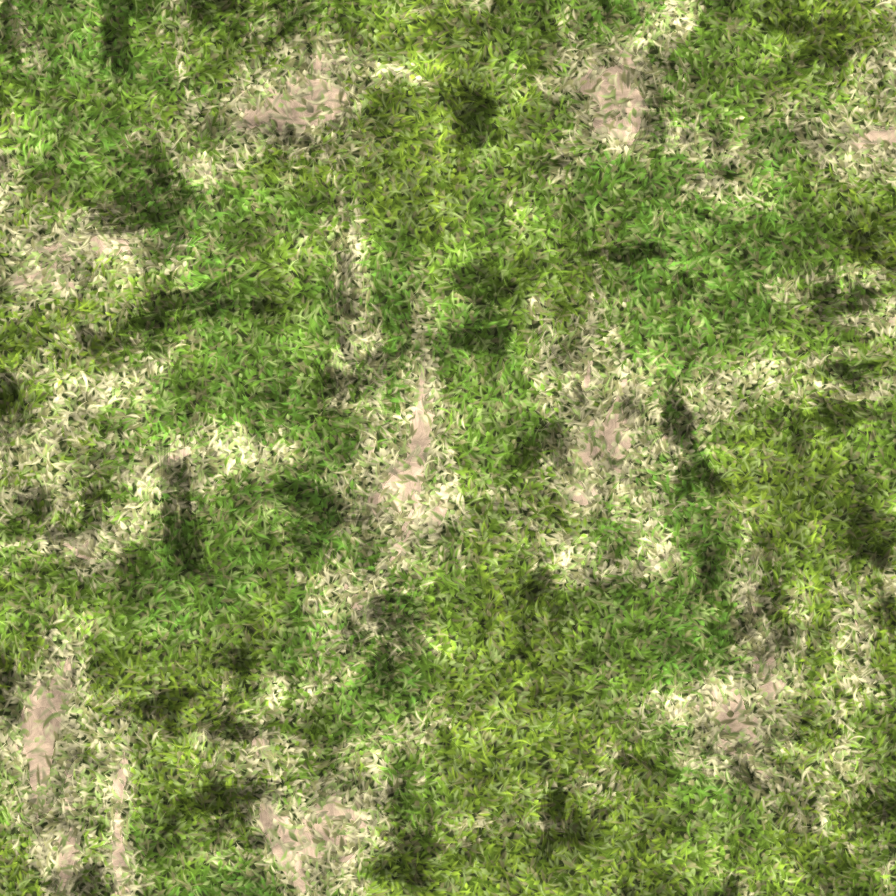
This texture is drawn by a Shadertoy shader. Its source:

```glsl
// Sunlit rough lawn from above: short tangled blades, dry straw and bare soil patches.

const int   LAYERS       = 11;
const float BLADE_CELLS  = 58.0;   // blade cells across the canvas in the lowest layer
const float LAYER_GROWTH = 3.0;    // extra cells per layer, so upper blades are finer
const float SOFTNESS     = 0.0026; // least edge width of a blade
const float PATCH_SCALE  = 7.0;
const float CLUMP_SCALE  = 27.0;
const float TUFT_SCALE   = 14.0;
const float SOIL_LEVEL   = 0.40;   // lower values bare more ground

const vec3 SHADOW      = vec3(0.22, 0.25, 0.14);
const vec3 SOIL        = vec3(0.79, 0.69, 0.58);
const vec3 GREEN_DARK  = vec3(0.31, 0.40, 0.14);
const vec3 GREEN_WARM  = vec3(0.62, 0.72, 0.25);
const vec3 GREEN_COOL  = vec3(0.46, 0.65, 0.26);
const vec3 GREEN_PALE  = vec3(0.57, 0.64, 0.37);
const vec3 OLIVE       = vec3(0.54, 0.53, 0.35);
const vec3 STRAW       = vec3(0.76, 0.73, 0.56);

vec4 hash4(vec2 p) {
    vec4 q = fract(p.xyxy * vec4(0.1031, 0.1030, 0.0973, 0.1099));
    q += dot(q, q.wzxy + 33.33);
    return fract((q.xxyz + q.yzzw) * q.zywx);
}

// Layered sines with a warp in every octave, about -0.8 to 0.8
float layeredSines(vec2 p) {
    float sum = 0.0, amp = 0.5;
    for (int i = 0; i < 6; i++) {
        p = mat2(0.8, 0.6, -0.6, 0.8) * p * 1.8 + 1.7;
        p += 0.9 * sin(p.yx * 0.7 + 0.9);
        sum += amp * sin(p.x) * sin(p.y);
        amp *= 0.64;
    }
    return sum;
}

// Cellular noise: distance to the nearest tuft and a random value for it
vec2 tufts(vec2 p) {
    vec2 cell = floor(p), nearest = vec2(9.0, 0.0);
    for (int y = -1; y <= 1; y++)
    for (int x = -1; x <= 1; x++) {
        vec2 id = cell + vec2(x, y);
        vec4 rnd = hash4(id + 71.0);
        float d = length(id + rnd.xy - p);
        if (d < nearest.x) nearest = vec2(d, rnd.z);
    }
    return nearest;
}

vec3 bladeColor(vec4 rnd, float dry, float warmth) {
    vec3 green = mix(GREEN_DARK, mix(GREEN_COOL, GREEN_WARM, warmth), rnd.x);
    float kind = 0.8 * rnd.y + 0.52 * dry;
    vec3 col = mix(green, GREEN_PALE, smoothstep(0.46, 0.56, kind));
    col = mix(col, OLIVE, smoothstep(0.66, 0.74, kind));
    col = mix(col, STRAW, smoothstep(0.84, 0.98, kind));
    return col * mix(0.88, 1.12, rnd.z);
}

// Lays one layer of scattered, bent and tapered blades over the colour below
vec3 addBlades(vec3 col, vec2 uv, float layer, float bare, float dry, float warmth) {
    float cells = BLADE_CELLS + LAYER_GROWTH * layer;
    float edge = cells * max(1.0 / iResolution.y, SOFTNESS);
    vec2 p = uv * cells + layer * vec2(0.37, 0.61);
    vec2 cell = floor(p);
    float light = mix(0.70, 1.09, layer / float(LAYERS - 1));
    for (int y = -1; y <= 1; y++)
    for (int x = -1; x <= 1; x++) {
        vec2 id = cell + vec2(x, y);
        vec4 place = hash4(id + layer * 19.0);
        vec4 look = hash4(id + layer * 19.0 + 207.0);
        vec2 root = (id + place.xy) / cells;
        float lean = 1.6 * sin(root.x * 19.0 + 2.0 * sin(root.y * 23.0)) + 1.3;
        float angle = lean + 2.8 * (place.z - 0.5);
        vec2 q = p - id - place.xy;
        q = vec2(cos(angle) * q.x + sin(angle) * q.y, cos(angle) * q.y - sin(angle) * q.x);
        float halfLength = mix(0.24, 0.76, place.w);
        float halfWidth = mix(0.20, 0.09, place.w) * mix(0.7, 1.2, look.w);
        q.y += (look.z - 0.5) * 0.8 * q.x * q.x;
        float along = q.x / halfLength;
        float d = abs(q.y) - halfWidth * (1.0 - along * along);
        float grows = smoothstep(bare - 0.25, bare + 0.02, look.w);
        float cover = grows * (1.0 - smoothstep(-0.6 * edge, 0.7 * edge, d));
        float sheen = light * (1.0 + 0.14 * along);
        col = mix(col, bladeColor(look, dry, warmth) * sheen, cover);
    }
    return col;
}

void mainImage(out vec4 fragColor, in vec2 fragCoord) {
    vec2 uv = fragCoord / iResolution.y;

    // Ground cover: ragged bare earth, dry growth around it, warm and cool greens
    float clump = layeredSines(uv * CLUMP_SCALE + 5.3);
    float ground = layeredSines(uv * PATCH_SCALE + vec2(3.1, 7.4)) + 0.16 * clump;
    float bare = 0.90 * smoothstep(SOIL_LEVEL, SOIL_LEVEL + 0.32, ground);
    float dry = smoothstep(-0.22, 0.52, ground);
    float warmth = smoothstep(-0.4, 0.4, layeredSines(uv * 4.0 + 11.0));

    // Relief: dark hollows, lit clumps and gaps between tufts
    vec2 warp = 0.016 * sin(uv.yx * 63.0 + 2.0 * sin(uv * 41.0));
    vec2 tuft = tufts((uv + warp) * TUFT_SCALE);
    float hollow = smoothstep(0.22, 0.62, layeredSines(uv * 13.0 + 23.0) - 0.2 * clump);
    float shade = mix(1.12, 0.88, smoothstep(0.2, 0.85, tuft.x));
    shade *= mix(0.90, 1.10, tuft.y) * (1.0 + 0.30 * clump * (1.0 - 0.6 * bare));
    shade *= (0.98 + 0.14 * dry) * (1.0 - 0.42 * hollow * (1.0 - 0.7 * bare));

    // Earth with fine crumbs
    float crumbs = layeredSines(uv * 75.0);
    vec3 col = mix(SHADOW, SOIL, smoothstep(0.05, 0.6, bare)) * (1.0 + 0.20 * crumbs);

    for (int i = 0; i < LAYERS; i++)
        col = addBlades(col, uv, float(i), bare, dry, warmth);

    fragColor = vec4(clamp(col * shade, 0.0, 1.0), 1.0);
}
```
